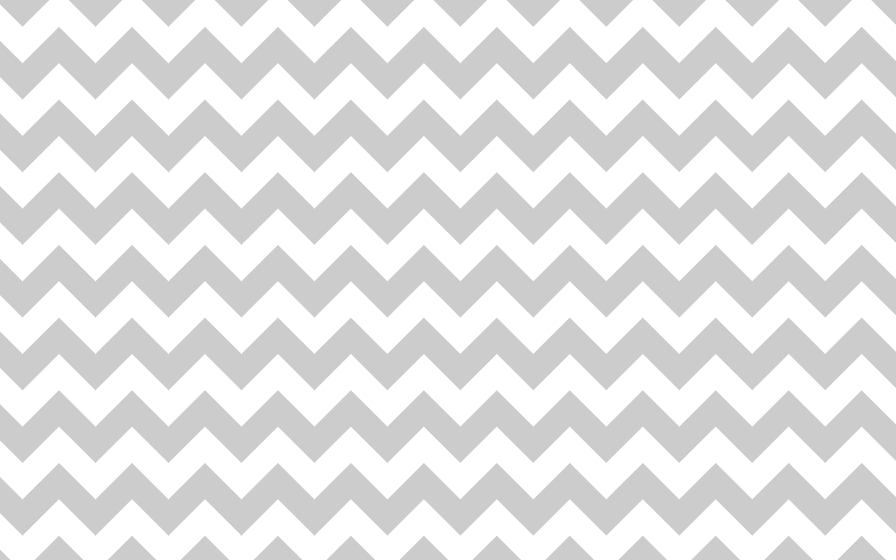
A Shadertoy shader for this pattern:

```glsl
// Flat grey chevron stripes zigzagging across a white ground.

// Lengths are fractions of the canvas height
const vec2 PERIOD = vec2(0.1303, 0.1298);  // zigzag width, stripe spacing
const vec2 PEAK = vec2(0.1054, 0.9521);    // one upper peak of a stripe
const float RISE = 0.0649;                 // height from valley to peak
const float STRIPE_HEIGHT = 0.0649;        // vertical thickness of a stripe
const vec3 GROUND_COLOR = vec3(1.0);
const vec3 STRIPE_COLOR = vec3(0.80);

// Triangle wave: 0 at whole numbers, 1 halfway between
float triangleWave(float t) {
    return 1.0 - abs(2.0 * fract(t) - 1.0);
}

// Signed distance to the nearest chevron stripe, negative inside
float chevronDistance(vec2 p) {
    float upperEdge = PEAK.y - RISE * triangleWave((p.x - PEAK.x) / PERIOD.x);
    float depth = upperEdge - 0.5 * STRIPE_HEIGHT - p.y;

    // Offset from the center line of the closest stripe
    float offset = depth - PERIOD.y * round(depth / PERIOD.y);

    // Turn vertical offset into distance perpendicular to the slope
    float slope = 2.0 * RISE / PERIOD.x;
    return (abs(offset) - 0.5 * STRIPE_HEIGHT) * inversesqrt(1.0 + slope * slope);
}

void mainImage(out vec4 fragColor, in vec2 fragCoord) {
    vec2 p = fragCoord / iResolution.y;
    float pixel = 1.0 / iResolution.y;

    float coverage = clamp(0.5 - chevronDistance(p) / pixel, 0.0, 1.0);
    fragColor = vec4(mix(GROUND_COLOR, STRIPE_COLOR, coverage), 1.0);
}
```
